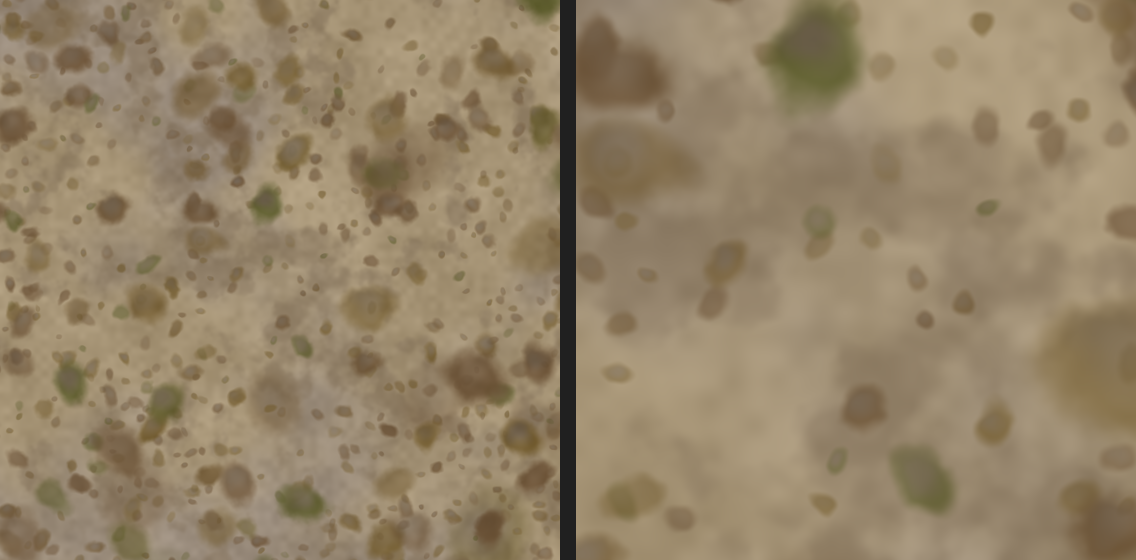
Left, the full canvas; right, a detail of the centre.
A three.js fragment shader for this texture:

```glsl
// Soft brown and olive blotches scattered over mottled grey-beige ground.
// Layers of jittered cells hold noise-warped discs, from broad faint stains
// to small specks, painted over a ground made of fractal value noise.

varying vec2 vUv;

float hash(vec2 p) {
  vec3 q = fract(vec3(p.xyx) * 0.1031);
  q += dot(q, q.yzx + 33.33);
  return fract((q.x + q.y) * q.z);
}

float noise(vec2 p) {
  vec2 i = floor(p);
  vec2 f = fract(p);
  f = f * f * (3.0 - 2.0 * f);
  float low = mix(hash(i), hash(i + vec2(1.0, 0.0)), f.x);
  float high = mix(hash(i + vec2(0.0, 1.0)), hash(i + vec2(1.0, 1.0)), f.x);
  return mix(low, high, f.y);
}

float fbm(vec2 p) {
  float sum = 0.0;
  float weight = 0.5;
  for (int i = 0; i < 4; i++) {
    sum += weight * noise(p);
    p = mat2(0.8, 0.6, -0.6, 0.8) * p * 2.03 + 17.3;
    weight *= 0.5;
  }
  return sum / 0.9375;
}

// Ground: cool grey drifting into warm sand, with faint shadows and grain.
vec3 groundColor(vec2 uv) {
  float warmth = smoothstep(0.35, 0.65, fbm(uv * 3.0 + 41.0));
  vec3 color = mix(vec3(0.600, 0.545, 0.485), vec3(0.655, 0.585, 0.465), warmth);
  color += 0.13 * (fbm(uv * 11.0 + 5.0) - 0.52);
  float stain = smoothstep(0.52, 0.75, fbm(uv * 16.0 + 90.0));
  color = mix(color, vec3(0.51, 0.44, 0.35), 0.55 * stain);
  return color + 0.05 * (noise(uv * 75.0) - 0.5);
}

// Pigment: mostly brown, some olive, a few green, with greyish bloom.
vec3 pigmentColor(float pick, float bloom) {
  vec3 color = mix(vec3(0.42, 0.32, 0.21), vec3(0.46, 0.37, 0.19), smoothstep(0.3, 0.75, pick));
  color = mix(color, vec3(0.36, 0.36, 0.17), smoothstep(0.86, 0.93, pick));
  return mix(color, vec3(0.44, 0.385, 0.325), bloom);
}

// One blotch per cell at most; radii are fractions of the cell size.
vec3 paintBlotches(vec3 color, vec2 uv, float cells, float seed,
                   float chance, vec2 radii, float strength) {
  vec2 p = uv * cells + seed;
  vec2 warp = vec2(fbm(uv * 24.0 + seed), fbm(uv * 24.0 + seed + 50.0)) - 0.5;
  p += warp * min(0.55, cells * 0.025);
  vec2 home = floor(p);
  for (int y = -1; y <= 1; y++) {
    for (int x = -1; x <= 1; x++) {
      vec2 cell = home + vec2(float(x), float(y));
      vec2 center = cell + 0.1 + 0.8 * vec2(hash(cell + 3.1), hash(cell + 11.7));
      float crowding = noise((center - seed) / cells * 4.0 + 23.0) - 0.5;
      float present = step(hash(cell + 29.3), chance + 0.45 * crowding);
      float radius = mix(radii.x, radii.y, pow(hash(cell + 47.9), 1.4));

      // Slightly stretched disc with a blurred rim.
      float angle = 6.2832 * hash(cell + 61.3);
      vec2 axis = vec2(cos(angle), sin(angle));
      vec2 offset = p - center;
      float along = dot(offset, axis);
      float across = dot(offset, vec2(-axis.y, axis.x));
      float d = length(vec2(along * 0.86, across * 1.14)) / radius;
      float cover = 1.0 - smoothstep(0.55, 1.22, d);

      // Bloom greys the upper core and leaves the lower rim brown.
      float core = 1.0 - smoothstep(0.1, 0.95, length(offset / radius - vec2(-0.1, 0.25)));
      float bloom = core * 0.9 * hash(cell + 83.1);
      float opacity = strength * mix(0.5, 1.0, hash(cell + 97.7));
      vec3 pigment = pigmentColor(hash(cell + 71.9), bloom);
      pigment += 0.09 * (noise(uv * 42.0 + seed) - 0.5);
      color = mix(color, pigment, cover * present * opacity);
    }
  }
  return color;
}

void main() {
  vec3 color = groundColor(vUv);
  color = paintBlotches(color, vUv, 5.0, 107.0, 0.34, vec2(0.25, 0.42), 0.55);
  color = paintBlotches(color, vUv, 34.0, 211.0, 0.33, vec2(0.20, 0.42), 0.62);
  color = paintBlotches(color, vUv, 20.0, 317.0, 0.30, vec2(0.24, 0.42), 0.82);
  color = paintBlotches(color, vUv, 12.0, 431.0, 0.29, vec2(0.28, 0.46), 0.92);
  color = paintBlotches(color, vUv, 8.0, 547.0, 0.20, vec2(0.30, 0.44), 0.95);
  gl_FragColor = vec4(color, 1.0);
}
```
